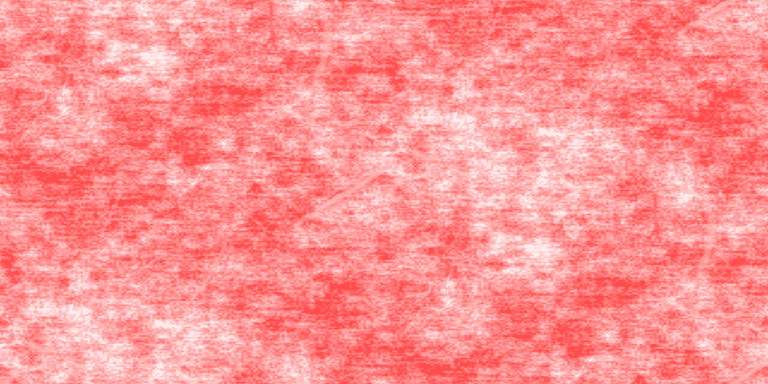
Reproduce this texture procedurally as a Shadertoy shader.

```glsl
// Worn coral-red plaster: soft clouds, mottled grain, brushed streaks and pale scratches.
// Layers of wrapping value noise make one tone that fades red to pale pink.
// Everything repeats in a half-drop layout, so the canvas tiles on all sides.

const float TAU = 6.2831853;

float hash(vec2 cell, float seed) {
    uvec2 q = uvec2(cell) * uvec2(1597u, 3571u) + uint(seed) * uvec2(7919u, 104729u);
    uint h = (q.x ^ (q.y << 11)) * 747796405u + 289133u;
    h = ((h >> 15) ^ h) * 277803737u;
    h = ((h >> 13) ^ h) * 668265u;
    return float((h >> 8) & 65535u) / 65535.0;
}

// Random value of a cell; the upper half repeats the lower, shifted half a width
float cellValue(vec2 cell, vec2 cells, float seed) {
    vec2 c = mod(cell, cells);
    if (c.y >= 0.5 * cells.y) {
        c = vec2(mod(c.x + 0.5 * cells.x, cells.x), c.y - 0.5 * cells.y);
    }
    return hash(c, seed);
}

float noise(vec2 uv, vec2 cells, float seed) {
    vec2 p = uv * cells;
    vec2 i = floor(p);
    vec2 f = p - i;
    f = f * f * (3.0 - 2.0 * f);
    float low = mix(cellValue(i, cells, seed), cellValue(i + vec2(1, 0), cells, seed), f.x);
    float high = mix(cellValue(i + vec2(0, 1), cells, seed), cellValue(i + 1.0, cells, seed), f.x);
    return mix(low, high, f.y);
}

// Layered noise, centred on zero
float fbm(vec2 uv, vec2 cells, int octaves, float seed) {
    float sum = 0.0, weight = 1.0, total = 0.0;
    for (int k = 0; k < octaves; k++) {
        sum += weight * (noise(uv, cells, seed + float(k)) - 0.5);
        total += weight;
        weight *= 0.6;
        cells *= 2.0;
    }
    return sum / total;
}

// Offset to the nearest half-drop copy of a centre, in canvas heights
vec2 nearestCopy(vec2 uv, vec2 centre) {
    vec2 a = uv - centre;
    vec2 b = a - 0.5;
    a = (a - round(a)) * vec2(2, 1);
    b = (b - round(b)) * vec2(2, 1);
    return dot(a, a) < dot(b, b) ? a : b;
}

float blob(vec2 uv, vec2 centre, vec2 radius) {
    vec2 d = nearestCopy(uv, centre) / radius;
    return exp(-dot(d, d));
}

// Bent stroke with faded ends
float scratch(vec2 uv, vec2 centre, float angle, float halfLength, float width, float bend) {
    vec2 d = nearestCopy(uv, centre);
    float c = cos(angle), s = sin(angle);
    d = vec2(c * d.x + s * d.y, c * d.y - s * d.x);
    d.y -= bend * d.x * d.x;
    float ends = 1.0 - smoothstep(0.6, 1.0, abs(d.x) / halfLength);
    return ends * (1.0 - smoothstep(0.2 * width, width, abs(d.y)));
}

void mainImage(out vec4 fragColor, in vec2 fragCoord) {
    vec2 uv = fragCoord / iResolution.xy;
    vec2 wobble = vec2(fbm(uv, vec2(16, 8), 3, 70.0), fbm(uv, vec2(16, 8), 3, 80.0));
    vec2 bent = uv + wobble * vec2(0.12, 0.24);

    // Broad light and dark areas
    float tone = 0.57 + 0.55 * fbm(uv, vec2(10, 6), 4, 1.0);
    tone += 0.17 * blob(bent, vec2(0.72, 0.60), vec2(0.26, 0.20));
    tone -= 0.14 * blob(bent, vec2(0.52, 0.92), vec2(0.18, 0.15));
    tone -= 0.12 * blob(bent, vec2(0.36, 0.27), vec2(0.18, 0.16));

    // Mottling, brushed streaks, faint weave and fine grain
    tone += 0.60 * fbm(uv, vec2(48, 32), 4, 11.0);
    tone += 0.27 * fbm(uv, vec2(24, 128), 2, 21.0);
    tone += 0.06 * (noise(uv, vec2(160, 16), 31.0) - 0.5);
    tone += 0.25 * (noise(uv, vec2(320, 224), 41.0) - 0.5);

    // Pale curling veins, broken into patches
    float vein = 1.0 - smoothstep(0.0, 0.025, abs(fbm(uv, vec2(14, 8), 3, 51.0)));
    tone += 0.11 * vein * smoothstep(0.45, 0.75, noise(uv, vec2(12, 8), 61.0));

    // Random hairline scratches
    vec2 rough = uv + wobble * vec2(0.015, 0.03);
    float marks = 0.0;
    for (int k = 0; k < 14; k++) {
        vec2 id = vec2(k, 3);
        vec2 centre = vec2(hash(id, 91.0), hash(id, 92.0));
        float angle = 0.5 * TAU * hash(id, 93.0);
        float size = mix(0.04, 0.13, hash(id, 94.0));
        float bend = 6.0 * (hash(id, 95.0) - 0.5);
        marks = max(marks, 0.55 * scratch(rough, centre, angle, size, 0.007, bend));
    }

    // Long double gouge, short dab and upright crack
    marks = max(marks, scratch(rough, vec2(0.452, 0.492), 0.56, 0.17, 0.011, 0.3));
    marks = max(marks, 0.7 * scratch(rough, vec2(0.458, 0.520), 0.50, 0.11, 0.009, -0.9));
    marks = max(marks, scratch(rough, vec2(0.553, 0.590), -0.20, 0.045, 0.014, 5.0));
    marks = max(marks, 0.7 * scratch(rough, vec2(0.420, 0.860), 1.40, 0.16, 0.015, 1.2));
    tone = mix(tone, max(tone, 0.76), 0.75 * marks * (0.6 + 0.4 * noise(uv, vec2(128, 96), 99.0)));

    tone = clamp(tone, 0.30, 0.92);
    fragColor = vec4(1.0, tone, tone, 1.0);
}
```
